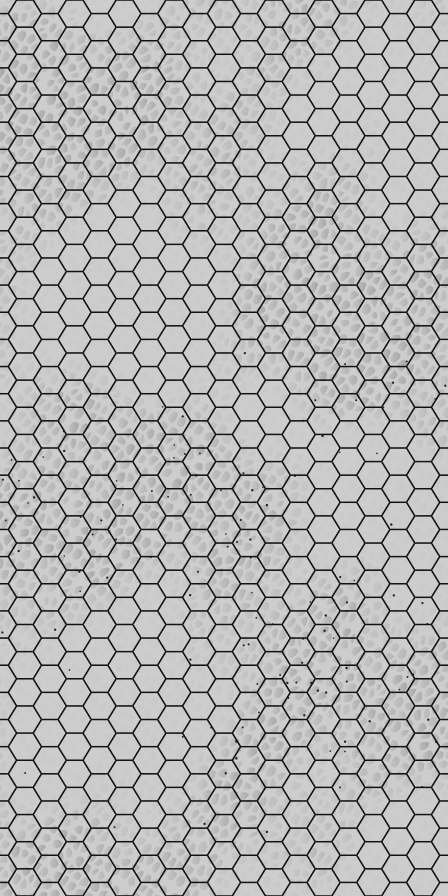
Give the GLSL for this pattern, as a WebGL 2 fragment shader.

```glsl
#version 300 es
precision highp float;
// Pale grey hexagon tiling with thin dark joints and weathered tiles.
// Two interleaved lattices give the hexagons; cellular noise gives shallow
// pits, gathered in patches by layered sines, and a hashed grid the specks.

#define REPEATS vec2(9.0, 33.0)  // lattice periods across and down
#define JOINT_WIDTH 0.0036       // lengths are in canvas widths
#define PIT_DENSITY 40.0         // pits per canvas width
#define PIT_DEPTH 0.145
#define SPECK_DENSITY 60.0       // speck cells per canvas width
#define SPECK_RADIUS 0.0025
#define SPECK_CHANCE 0.055
#define TILE_COLOR vec3(0.805)
#define JOINT_COLOR vec3(0.07)
#define SPECK_COLOR vec3(0.13)

const float TAU = 6.2831853;
const float ROOT3 = 1.7320508;

uniform vec2 u_resolution;
out vec4 fragColor;

vec2 hash2(vec2 p) {
  vec3 h = fract(p.xyx * vec3(0.1031, 0.1030, 0.0973));
  h += dot(h, h.yzx + 33.33);
  return fract((h.xx + h.yz) * h.zy);
}

// Distance to the nearest hexagon edge, in canvas widths.
float hexEdge(vec2 uv) {
  vec2 q = uv * REPEATS;
  vec2 squash = vec2(1.0, 1.0 / ROOT3);
  vec2 a = (fract(q + 0.5) - 0.5) * squash;
  vec2 b = (fract(q) - 0.5) * squash;
  vec2 d = abs(dot(a, a) < dot(b, b) ? a : b);
  float reach = max(d.y, dot(d, vec2(0.5 * ROOT3, 0.5)));
  return (0.5 / ROOT3 - reach) / REPEATS.x;
}

// Broad worn areas alternating from side to side, 0 to 1.
float wearPatches(vec2 p) {
  float wave = cos(TAU * (p.x - 0.25) / 1.3) * cos(TAU * (p.y - 0.87) / 0.88);
  wave += 0.35 * sin(9.0 * p.x + 5.0 * p.y + 2.0 * sin(6.0 * p.y));
  wave += 0.25 * sin(21.0 * p.x - 13.0 * p.y);
  return smoothstep(-0.55, 0.75, wave);
}

// Slanted oval pits, deeper toward one rim.
float pits(vec2 p) {
  vec2 q = mat2(0.82, 0.57, -0.57, 0.82) * p * PIT_DENSITY;
  q *= vec2(1.15, 0.85);
  vec2 cell = floor(q), nearest = vec2(0.0), seed = vec2(0.0);
  float first = 9.0, second = 9.0;
  for (int j = -1; j <= 1; j++) {
    for (int i = -1; i <= 1; i++) {
      vec2 id = cell + vec2(i, j);
      vec2 rnd = hash2(id + 71.0);
      vec2 offset = q - id - 0.15 - 0.7 * rnd;
      float dist = length(offset);
      if (dist < first) {
        second = first;
        first = dist;
        nearest = offset;
        seed = rnd;
      } else {
        second = min(second, dist);
      }
    }
  }
  float inside = smoothstep(0.16, 0.34, second - first);
  inside *= 1.0 - smoothstep(0.38, 0.55, first);
  float shade = clamp(0.7 + dot(nearest, vec2(0.55, 0.5)), 0.3, 1.0);
  return inside * shade * mix(0.6, 1.1, seed.x);
}

// Sparse dark dots, one candidate per grid cell.
float specks(vec2 p, float chance, float px) {
  vec2 q = p * SPECK_DENSITY;
  vec2 id = floor(q);
  vec2 rnd = hash2(id + 13.0);
  vec2 place = 0.2 + 0.6 * hash2(id + 157.0);
  float dist = length(q - id - place) / SPECK_DENSITY;
  float radius = SPECK_RADIUS * mix(0.6, 1.05, rnd.y);
  return step(rnd.x, chance) * clamp((radius - dist) / px + 0.5, 0.0, 1.0);
}

void main() {
  vec2 uv = gl_FragCoord.xy / u_resolution;
  vec2 p = gl_FragCoord.xy / u_resolution.x;
  float px = 1.0 / u_resolution.x;

  // Tile surface with patchy pitting
  float wear = wearPatches(p);
  vec3 color = TILE_COLOR - PIT_DEPTH * pits(p) * mix(0.12, 1.0, wear);

  // Specks gather in the worn parts of the lower half
  float low = smoothstep(0.66, 0.42, uv.y) * smoothstep(0.06, 0.16, uv.y);
  float chance = SPECK_CHANCE * low * mix(0.2, 1.0, wear);
  color = mix(color, SPECK_COLOR, specks(p, chance, px));

  // Joints
  float joint = clamp((0.5 * JOINT_WIDTH - hexEdge(uv)) / px + 0.5, 0.0, 1.0);
  fragColor = vec4(mix(color, JOINT_COLOR, joint), 1.0);
}
```
